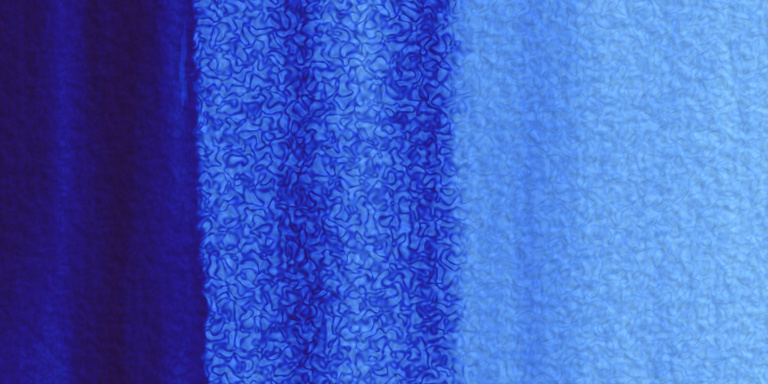
Reproduce this texture procedurally as a Shadertoy shader.

```glsl
// Granulating blue watercolour wash on rough paper, dark at left, pale at right.
// A pigment density is built from vertical bands, streaks and cracked grain,
// then mapped through a colour ramp and shaded by the paper's relief.

#define EDGE_X 0.522        // border of the dark coat, in canvas heights
#define EDGE_LEAN 0.036     // drift of that border from bottom to top
#define GRAIN_SCALE 44.0    // pigment grains per canvas height
#define GRAIN_WASH 1.25     // grain contrast in the middle wash
#define GRAIN_PALE 0.38     // grain contrast in the pale wash
#define GRAIN_DARK 0.22     // grain contrast in the dark coat
#define STREAK_DEPTH 0.5    // strength of the fine brush streaks
#define RELIEF_SCALE 34.0   // paper bumps per canvas height
#define RELIEF_DEPTH 0.13   // strength of the paper shading

vec2 gradientAt(vec2 cell) {
    vec3 h = fract(vec3(cell.xyx) * vec3(0.1031, 0.1030, 0.0973));
    h += dot(h, h.yzx + 33.33);
    float angle = 6.2832 * fract((h.x + h.y) * h.z);
    return vec2(cos(angle), sin(angle));
}

// Gradient noise, roughly -0.7 to 0.7
float gradientNoise(vec2 p) {
    vec2 i = floor(p), f = fract(p);
    vec2 w = f * f * f * (f * (f * 6.0 - 15.0) + 10.0);
    vec2 e = vec2(1.0, 0.0);
    float low = mix(dot(gradientAt(i), f),
                    dot(gradientAt(i + e.xy), f - e.xy), w.x);
    float high = mix(dot(gradientAt(i + e.yx), f - e.yx),
                     dot(gradientAt(i + e.xx), f - e.xx), w.x);
    return mix(low, high, w.y);
}

float fbm(vec2 p) {
    float sum = 0.0, amp = 1.0;
    for (int k = 0; k < 3; k++) {
        sum += amp * gradientNoise(p);
        p = mat2(1.6, 1.2, -1.2, 1.6) * p + 17.3;
        amp *= 0.55;
    }
    return sum;
}

// Soft vertical band
float band(float x, float centre, float width) {
    float d = (x - centre) / width;
    return exp(-d * d);
}

// Dark seams between light grains, centred near zero
float grain(vec2 p) {
    vec2 q = p * GRAIN_SCALE;
    q += 0.7 * vec2(gradientNoise(q * 0.6 + 5.0), gradientNoise(q * 0.6 + 41.0));
    float seams = 1.0 - smoothstep(0.0, 0.32, abs(gradientNoise(q)));
    return seams - 0.45 + 0.75 * gradientNoise(q * 1.9 + 9.0)
         + 0.4 * gradientNoise(q * 0.45 + 23.0);
}

// Dark coat at the left
float darkCoat(vec2 p, float streaks) {
    float d = 4.35 + 0.8 * streaks;
    d += 0.5 * band(p.x, 0.04, 0.07) * smoothstep(0.0, 0.6, p.y);
    d -= 0.45 * band(p.x, 0.16, 0.04);
    d += 0.5 * band(p.x, 0.30, 0.10);
    d -= 0.55 * band(p.x, 0.47, 0.045);
    d -= 0.35 * band(p.x, 0.08, 0.09) * (1.0 - smoothstep(0.0, 0.4, p.y));
    // Thin dry patch beside the border
    d -= 0.8 * band(p.x, 0.475, 0.02) * band(p.y, 0.8, 0.14)
       * smoothstep(-0.1, 0.4, fbm(p * vec2(45.0, 9.0)));
    return d;
}

// Middle and pale washes
float lightWash(vec2 p, float streaks, float paleness) {
    float wash = 2.2 + 0.3 * band(p.y, 0.35, 0.35) * band(p.x, 0.7, 0.2);
    wash += 0.75 * band(p.x, 0.79 + 0.03 * (0.5 - p.y), 0.055);
    wash -= 0.5 * band(p.x, 0.94, 0.075);
    wash += 0.65 * band(p.x, 1.11, 0.075) * smoothstep(-0.1, 0.3, p.y);
    float pale = mix(0.95, 0.42, smoothstep(1.46, 1.58, p.x + 0.05 * streaks));
    pale += 0.3 * band(p.x, 1.39, 0.045);
    pale += 0.14 * band(p.x, 1.74, 0.05) * (1.0 - p.y);
    pale -= 0.28 * smoothstep(1.7, 2.0, p.x);
    return mix(wash, pale, paleness) + streaks * mix(1.0, 0.45, paleness);
}

// Pigment colours, thin to thick
vec3 pigment(float d) {
    vec3 c = mix(vec3(0.48, 0.72, 0.97), vec3(0.33, 0.56, 0.92), clamp(d, -0.3, 1.0));
    c = mix(c, vec3(0.22, 0.41, 0.87), clamp(d - 1.0, 0.0, 1.0));
    c = mix(c, vec3(0.12, 0.21, 0.77), clamp(d - 2.0, 0.0, 1.0));
    c = mix(c, vec3(0.14, 0.09, 0.52), clamp(d - 3.0, 0.0, 1.0));
    return mix(c, vec3(0.14, 0.07, 0.28), clamp(d - 4.0, 0.0, 1.0));
}

void mainImage(out vec4 fragColor, in vec2 fragCoord) {
    vec2 p = fragCoord / iResolution.y;
    p.x *= 2.0 * iResolution.y / iResolution.x;

    float streaks = STREAK_DEPTH * fbm(vec2(p.x * 13.0, p.y * 1.3) + 3.0);
    float ragged = 0.014 * fbm(p * 13.0) + 0.012 * gradientNoise(p * 50.0);
    float border = EDGE_X + EDGE_LEAN * (0.5 - p.y) + ragged;
    float coat = 1.0 - smoothstep(-0.012, 0.012, p.x - border);
    float paleness = smoothstep(1.15, 1.24, p.x + 2.0 * ragged);

    float density = mix(lightWash(p, streaks, paleness), darkCoat(p, streaks), coat);
    float contrast = mix(mix(GRAIN_WASH, GRAIN_PALE, paleness), GRAIN_DARK, coat);
    density += contrast * grain(p);

    // Paper lit from the upper right
    vec2 bump = p * RELIEF_SCALE;
    float relief = fbm(bump) - fbm(bump + vec2(0.25, 0.3));
    vec3 colour = pigment(density) * (1.0 + RELIEF_DEPTH * relief);
    fragColor = vec4(clamp(colour, 0.0, 1.0), 1.0);
}
```
